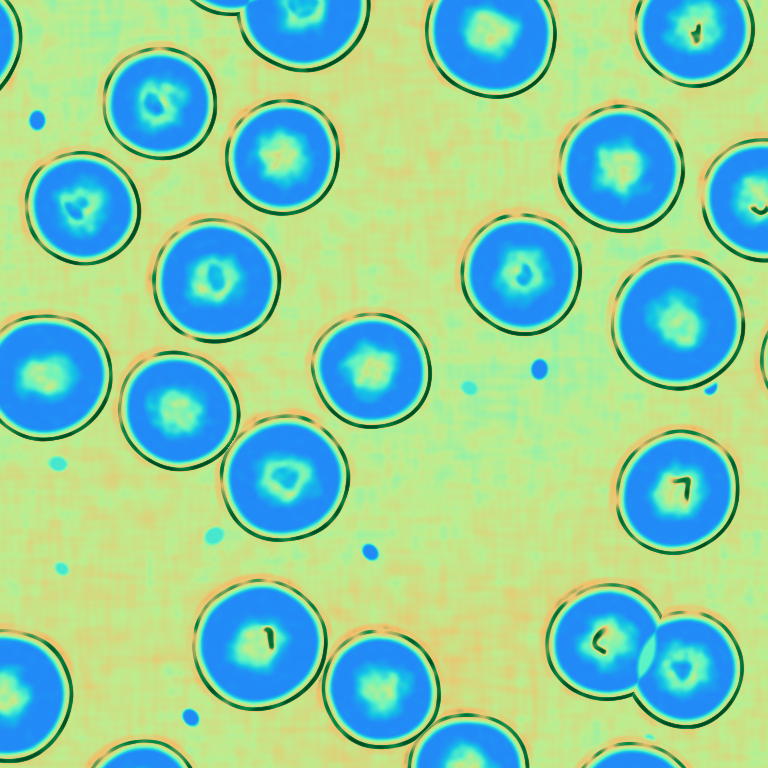
This pattern is drawn by a Shadertoy shader. Its source:

```glsl
// Blood smear in false colour: round cells with pale centres, dark broken rims and platelets.
// Cells sit on a jittered, turned grid; one scalar "tone" is built from distances and
// gradient noise, then mapped through a blue - mint - pale - orange - green ramp.

#define PITCH 0.2
#define JITTER 0.27
#define PRESENCE 0.86
#define CELL_RADIUS 0.071
#define RING_GAP 0.0100
#define RING_WIDTH 0.0042
#define GRID_TURN 0.42
#define PLATELET_PITCH 0.11
#define PLATELET_SHARE 0.24
#define GRAIN 0.9

const vec3 BLUE   = vec3(0.13, 0.54, 0.97);
const vec3 CYAN   = vec3(0.07, 0.77, 0.90);
const vec3 MINT   = vec3(0.37, 0.96, 0.77);
const vec3 PALE   = vec3(0.74, 0.93, 0.56);
const vec3 ORANGE = vec3(0.95, 0.75, 0.42);
const vec3 GREEN  = vec3(0.00, 0.54, 0.28);
const vec3 DARK   = vec3(0.00, 0.27, 0.12);

vec2 hash(vec2 p) {
    vec3 a = fract(p.xyx * vec3(0.1031, 0.1030, 0.0973));
    a += dot(a, a.yzx + 33.33);
    return fract((a.xx + a.yz) * a.zy);
}

float corner(vec2 i, vec2 f, vec2 o) {
    return dot(hash(i + o + 57.0) * 2.0 - 1.0, f - o);
}

// Gradient noise, roughly -0.6 to 0.6
float noise(vec2 p) {
    vec2 i = floor(p), f = p - i;
    vec2 u = f * f * f * (f * (f * 6.0 - 15.0) + 10.0);
    return mix(mix(corner(i, f, vec2(0, 0)), corner(i, f, vec2(1, 0)), u.x),
               mix(corner(i, f, vec2(0, 1)), corner(i, f, vec2(1, 1)), u.x), u.y);
}

mat2 turn(float a) {
    return mat2(cos(a), sin(a), -sin(a), cos(a));
}

vec3 ramp(float t) {
    vec3 c = mix(BLUE, CYAN, clamp(t, 0.0, 1.0));
    c = mix(c, MINT, clamp(t - 1.0, 0.0, 1.0));
    c = mix(c, PALE, clamp(t - 2.0, 0.0, 1.0));
    c = mix(c, ORANGE, clamp(t - 3.0, 0.0, 1.0));
    c = mix(c, GREEN, clamp(t - 4.0, 0.0, 1.0));
    return mix(c, DARK, clamp(t - 5.0, 0.0, 1.0));
}

// Tone inside a cell; q runs over the unit disc
float cellTone(vec2 q, vec2 seed) {
    vec2 s = seed * 40.0;
    vec2 w = q + 0.22 * vec2(noise(q * 2.6 + s), noise(q * 2.6 + s + 19.0));
    float pallor = smoothstep(0.68, 0.16, length(w * vec2(1.0, 0.85 + 0.4 * seed.x)));
    float tone = pallor * (2.55 + 0.5 * seed.y) + (0.25 + pallor) * noise(q * 5.0 + s);
    vec2 c = w - 0.12 * (seed - 0.5);
    float kind = fract(seed.x * 7.3 + seed.y * 3.1);
    if (kind < 0.36) {          // blue spot in the middle
        tone -= 2.1 * smoothstep(0.3, 0.1, length(c));
    } else if (kind < 0.62) {   // dark hook beside the middle
        float arc = smoothstep(0.11, 0.02, abs(length(c) - 0.2));
        tone += 2.7 * arc * smoothstep(0.1, 0.75, c.x / (length(c) + 0.01));
    }
    return max(tone, 0.0);
}

// Mottled ground with faint streaks along both axes
float groundTone(vec2 p) {
    float t = 3.1 + 0.6 * noise(p * 3.0 + 8.0) + GRAIN * 0.6 * noise(p * 38.0);
    return t + GRAIN * 0.35 * (noise(p * vec2(20, 110)) + noise(p * vec2(110, 20) + 5.0));
}

// Small dots, blue or mint, kept off the cells
float addPlatelets(float tone, vec2 p, float cellDist) {
    vec2 id = floor(p / PLATELET_PITCH), h = hash(id + 211.0), k = hash(id + 307.0);
    vec2 d = p - (id + 0.25 + 0.5 * h) * PLATELET_PITCH;
    d = turn(6.28 * k.y) * d * vec2(1.0, 1.25);
    float radius = mix(0.009, 0.014, h.y);
    float shown = step(k.x, PLATELET_SHARE) * smoothstep(0.014, 0.022, cellDist);
    float dot1 = smoothstep(radius + 0.003, radius - 0.004, length(d));
    return mix(tone, h.x < 0.4 ? 0.0 : 1.7, dot1 * shown);
}

void mainImage(out vec4 fragColor, in vec2 fragCoord) {
    vec2 p = fragCoord / iResolution.y;
    vec2 g = turn(GRID_TURN) * (p + 1.37);
    vec2 base = floor(g / PITCH);

    // Nearest and second nearest cell
    float near = 1.0, second = 1.0;
    vec2 unit = vec2(0), seed = vec2(0), away = vec2(1, 0);
    for (int k = 0; k < 9; k++) {
        vec2 id = base + vec2(k % 3, k / 3) - 1.0;
        vec2 h = hash(id + 13.0), s = hash(id + 101.0);
        if (hash(id + 71.0).x > PRESENCE) continue;
        vec2 off = g - (id + 0.5 + JITTER * (h * 2.0 - 1.0)) * PITCH;
        float radius = CELL_RADIUS * mix(0.9, 1.1, s.x);
        vec2 q = turn(6.28 * s.y) * off / radius * vec2(1.0, 1.0 + 0.14 * h.x * h.y);
        float d = (length(q) - 1.0) * radius + 0.005 * noise(p * 13.0 + s * 9.0);
        if (d < near) {
            second = near; near = d;
            unit = q; seed = s; away = off * turn(GRID_TURN);
        } else second = min(second, d);
    }

    // Ground, orange fringe and broken dark rim, heavier at the lower right
    float tone = addPlatelets(groundTone(p), p, near);
    float side = dot(normalize(away + 1e-5), vec2(0.5, -0.86));
    float rim = smoothstep(RING_WIDTH, RING_WIDTH * 0.3, abs(near - RING_GAP));
    float strength = clamp(0.85 + 0.25 * side + 0.8 * noise(p * 42.0 + 3.0), 0.25, 1.15);
    float fringe = smoothstep(0.007, 0.001, abs(near - RING_GAP - 0.006));
    tone += fringe * clamp(0.3 - 0.4 * side + noise(p * 24.0), 0.0, 0.7) * (1.0 - rim);
    tone = mix(tone, 3.0 + 2.5 * strength, rim);

    // Cell body with a paler lens where two cells overlap
    float body = cellTone(unit, seed);
    body = mix(body, 2.2, 0.9 * smoothstep(0.0, -0.008, second));
    tone = mix(body, tone, smoothstep(-0.005, 0.006, near));
    fragColor = vec4(ramp(tone), 1.0);
}
```
